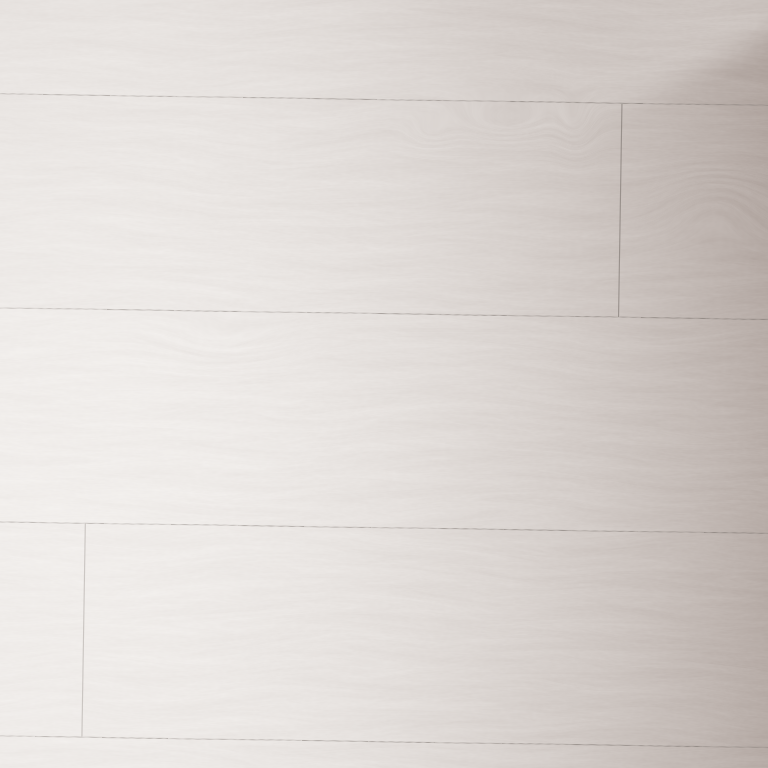
Reproduce this texture procedurally as a WebGL 2 fragment shader.

```glsl
#version 300 es
precision highp float;
// Pale whitewashed wood planks with faint staggered seams, fading into shade on the right.
uniform vec2 u_resolution;
out vec4 outColor;

const vec3 LIT_WOOD = vec3(0.944, 0.932, 0.922);
const vec3 SHADED_WOOD = vec3(0.73, 0.69, 0.67);
const vec3 SEAM_COLOR = vec3(0.50, 0.47, 0.45);

const float PLANK_HEIGHT = 0.2787;
const float PLANK_LENGTH = 3.0;
const float FIRST_SEAM = 0.0417;
const float FIRST_JOINT = 0.106;
const float JOINT_STEP = 1.845;
const float SEAM_WIDTH = 0.0015;
const vec2 TILT = vec2(-0.016, 0.015);

vec2 hash2(vec2 p) {
  vec2 k = vec2(dot(p, vec2(127.1, 311.7)), dot(p, vec2(269.5, 183.3)));
  return fract(sin(k) * 43758.55);
}

// Warped sines, turned and doubled at each layer; roughly -1 to 1.
float layeredSines(vec2 p, float seed) {
  mat2 turn = mat2(0.8, 0.6, -0.6, 0.8);
  float sum = 0.0;
  float amplitude = 0.5;
  for (int i = 0; i < 5; i++) {
    p += 0.7 * sin(p.yx * 1.3 + seed + float(i) * 1.7);
    sum += amplitude * sin(p.x + seed) * sin(p.y * 1.1 - seed);
    p = turn * p * 1.9;
    amplitude *= 0.72;
  }
  return sum;
}

// Distance to the nearest scattered cell point.
float cellular(vec2 p) {
  vec2 cell = floor(p);
  float nearest = 2.0;
  for (int y = -1; y <= 1; y++) {
    for (int x = -1; x <= 1; x++) {
      vec2 id = cell + vec2(x, y);
      nearest = min(nearest, length(id + hash2(id) - p));
    }
  }
  return nearest;
}

// Soft bump that bends the grain around a knot or arch.
float knot(vec2 p, vec2 center, vec2 size) {
  vec2 d = (p - center) / size;
  return exp(-dot(d, d));
}

// Anti-aliased line coverage; thin lines fade rather than vanish.
float lineMask(float dist, float width, float pixel) {
  float drawn = max(width, pixel);
  float edge = clamp((0.5 * (drawn + pixel) - dist) / pixel, 0.0, 1.0);
  return edge * min(width / pixel, 1.0);
}

// Distance from a coordinate in 0..1 to the closer end of its repeat.
float edgeDistance(float t, float size) {
  return min(t, 1.0 - t) * size;
}

// Amount of shade: bright on the left, dark on the right, with a lit corner.
float shadeAmount(vec2 p) {
  vec2 d = (p - vec2(0.1, 0.33)) * vec2(1.0, 0.55);
  d.x = max(d.x, 0.0);
  float shade = 1.28 * dot(d, d);
  float aboveShadow = p.y - 0.885 - 0.46 * (p.x - 0.87);
  float corner = smoothstep(-0.025, 0.04, aboveShadow) * smoothstep(0.6, 1.0, p.x);
  return shade * (1.0 - 0.4 * corner);
}

// Wood figure: wavy streaks, short fibers, rings near knots and fine pores.
float woodGrain(vec2 p, float bend, float seed) {
  float wave = 0.006 * sin(p.x * 7.0 + p.y * 11.0 + seed) + 0.002 * sin(p.x * 23.0 - p.y * 31.0);
  float height = p.y + bend + wave;
  float streaks = layeredSines(vec2(p.x * 11.0, height * 135.0), seed);
  float fibers = layeredSines(vec2(p.x * 60.0, height * 400.0), seed + 3.0);
  float rings = sin(height * 430.0 + 2.0 * sin(p.x * 9.0 + seed)) * min(abs(bend) * 40.0, 1.0);
  float pores = 0.5 - cellular(vec2(p.x * 110.0, height * 240.0) + seed);
  return 0.05 * streaks + 0.024 * fibers + 0.03 * rings + 0.035 * pores;
}

void main() {
  vec2 p = gl_FragCoord.xy / u_resolution;
  float pixel = 1.0 / min(u_resolution.x, u_resolution.y);

  // Slightly tilted plank layout.
  vec2 board = p + TILT * p.yx;
  float across = (board.y - FIRST_SEAM) / PLANK_HEIGHT;
  float row = floor(across);
  float along = (board.x - FIRST_JOINT - row * JOINT_STEP) / PLANK_LENGTH;
  vec2 random = hash2(vec2(row, floor(along)) + 7.0);

  // Bends in the grain: a knot cluster and a few gentle arches.
  float bend = 0.045 * knot(p, vec2(0.66, 0.84), vec2(0.07, 0.028));
  bend += 0.025 * knot(p, vec2(0.56, 0.825), vec2(0.03, 0.02));
  bend += 0.035 * knot(p, vec2(0.75, 0.83), vec2(0.025, 0.04));
  bend -= 0.040 * knot(p, vec2(0.93, 0.74), vec2(0.07, 0.05));
  bend += 0.025 * knot(p, vec2(0.30, 0.55), vec2(0.09, 0.04));

  float shade = shadeAmount(p) + 0.04 * (random.x - 0.5);
  shade += woodGrain(board, bend, 10.0 * random.y) * (0.8 + 0.5 * p.x);
  vec3 color = mix(LIT_WOOD, SHADED_WOOD, shade);

  // Seams between rows are faint and beaded; end joints are cleaner.
  float beads = 0.75 + 0.25 * sin(p.x * 410.0 + 3.0 * sin(p.x * 37.0 + row * 2.0));
  float wear = beads * mix(0.34, 0.56, p.x) * (1.0 + 0.3 * sin(p.x * 19.0 + row * 2.4));
  float seam = lineMask(edgeDistance(fract(across), PLANK_HEIGHT), SEAM_WIDTH, pixel) * wear;
  float joint = lineMask(edgeDistance(fract(along), PLANK_LENGTH), SEAM_WIDTH, pixel);
  joint *= mix(0.28, 0.75, p.x);
  color = mix(color, SEAM_COLOR, max(seam, joint));
  outColor = vec4(color, 1.0);
}
```
